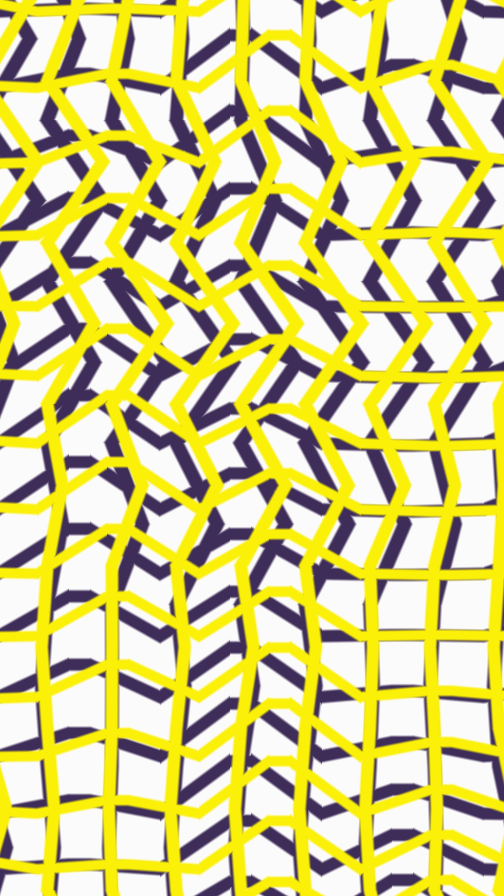
Give the GLSL for this pattern, as a Shadertoy shader.

```glsl
// Two overlaid lattices of zigzag bands, yellow above violet, on a near-white ground.
// Each lattice crosses folded columns with folded rows; smooth waves set the depth
// of every fold, and the violet lattice is the same one slid along its folds.

const vec3 PAPER  = vec3(0.99, 0.985, 0.985);
const vec3 YELLOW = vec3(0.98, 0.94, 0.03);
const vec3 VIOLET = vec3(0.245, 0.175, 0.35);

// Lengths are fractions of the canvas width.
const float PI           = 3.14159265;
const float COLUMN_START = 0.094;
const float COLUMN_PITCH = 0.128;
const float ROW_START    = 0.023;
const float ROW_PITCH    = 0.153;
const float ROW_TIGHTEN  = 0.0017;   // rows draw closer toward the bottom
const float FOLD_PERIOD  = 0.321;
const float ROW_PHASE    = 0.234;
const float SLIDE        = 0.077;    // violet offset along the folds
const float FLAT_TOP     = 1.15;     // above 1 bevels the row peaks
const float SOFTNESS     = 0.0034;
const vec2 YELLOW_HALF = vec2(0.0125, 0.0103);   // column, row half widths
const vec2 VIOLET_HALF = vec2(0.0135, 0.0120);

// Sideways reach of a column fold.
float columnFold(vec2 c) {
    float crest = 0.28 + 0.42 * sin(PI * c.x);
    return 0.050 + 0.062 * cos(2.0 * PI * (c.y - crest) / 1.85);
}

// Upward reach of a row fold.
float rowFold(vec2 c) {
    float crest = 0.69 - 0.35 * sin(PI * c.y / 1.778);
    return 0.050 + 0.055 * cos(2.0 * PI * (c.x - crest) / 1.11);
}

// Distance to the nearest folded column.
float columnDistance(vec2 p) {
    float t = p.y / FOLD_PERIOD;
    float fold = floor(t + 0.5);
    float ramp = 1.0 - 2.0 * abs(t - fold);
    float nearest = 1.0;
    for (int i = -1; i < 9; i++) {
        float base = COLUMN_START + float(i) * COLUMN_PITCH;
        float reach = columnFold(vec2(base, fold * FOLD_PERIOD));
        float slope = 2.0 * reach / FOLD_PERIOD;
        float gap = abs(p.x - base - reach * ramp);
        nearest = min(nearest, gap * inversesqrt(1.0 + slope * slope));
    }
    return nearest;
}

// Distance to the nearest folded row.
float rowDistance(vec2 p) {
    float t = (p.x - ROW_PHASE) / FOLD_PERIOD;
    float fold = floor(t + 0.5);
    float ramp = FLAT_TOP * (1.0 - 2.0 * abs(t - fold));
    float onSlope = step(ramp, 1.0);
    float peakX = ROW_PHASE + fold * FOLD_PERIOD;
    float nearest = 1.0;
    for (int i = 0; i < 17; i++) {
        float r = float(i);
        float base = ROW_START + r * (ROW_PITCH - ROW_TIGHTEN * r);
        float reach = rowFold(vec2(peakX, base));
        float slope = onSlope * 2.0 * FLAT_TOP * reach / FOLD_PERIOD;
        float gap = abs(p.y - base + reach * min(ramp, 1.0));
        nearest = min(nearest, gap * inversesqrt(1.0 + slope * slope));
    }
    return nearest;
}

// Coverage of one lattice, slid down its columns and back along its rows.
float lattice(vec2 p, float slide, vec2 halfWidth, float edge) {
    float column = columnDistance(p - vec2(0.0, slide)) - halfWidth.x;
    float row = rowDistance(p + vec2(slide, 0.0)) - halfWidth.y;
    return 1.0 - smoothstep(-edge, edge, min(column, row));
}

void mainImage(out vec4 fragColor, in vec2 fragCoord) {
    // x runs right, y runs down from the top edge
    vec2 p = vec2(fragCoord.x, iResolution.y - fragCoord.y) / iResolution.x;
    float edge = max(SOFTNESS, 0.75 / iResolution.x);

    vec3 color = mix(PAPER, VIOLET, lattice(p, SLIDE, VIOLET_HALF, edge));
    color = mix(color, YELLOW, lattice(p, 0.0, YELLOW_HALF, edge));
    fragColor = vec4(color, 1.0);
}
```
